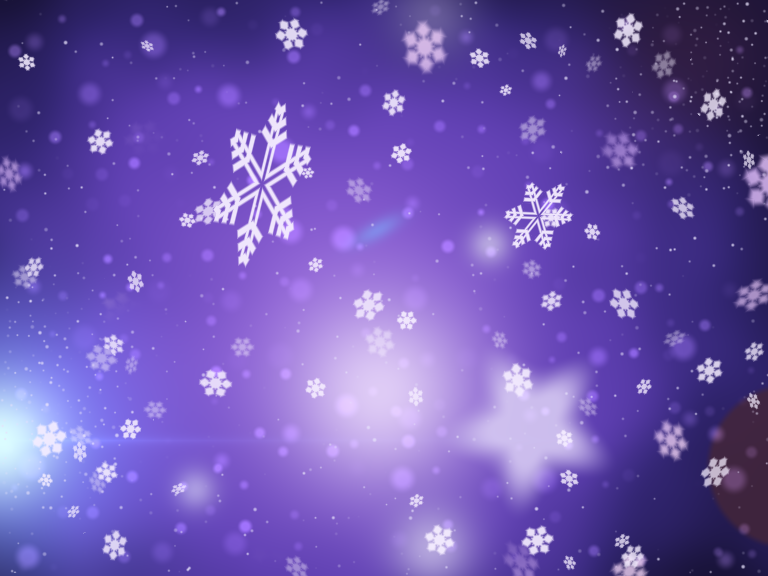
Reproduce this background procedurally as a WebGL 1 fragment shader.

```glsl
precision highp float;
// Winter night backdrop: drifting snowflakes and bokeh over a glowing violet haze.

uniform vec2 u_resolution;

vec3 hash3(vec2 p) {
  vec3 h = fract(p.xyx * vec3(0.1031, 0.1030, 0.0973));
  h += dot(h, h.yxz + 33.33);
  return fract((h.xxy + h.yzz) * h.zyx);
}

float corner(vec2 cell, vec2 offset, vec2 f) {
  return dot(hash3(cell + offset).xy * 2.0 - 1.0, f - offset);
}

float gradientNoise(vec2 p) {
  vec2 i = floor(p), f = p - i, w = f * f * (3.0 - 2.0 * f);
  return mix(mix(corner(i, vec2(0, 0), f), corner(i, vec2(1, 0), f), w.x),
             mix(corner(i, vec2(0, 1), f), corner(i, vec2(1, 1), f), w.x), w.y);
}

float fill(float d, float blur) {
  return 1.0 - smoothstep(-blur, blur, d);
}

float glow(vec2 p, vec2 center, float radius) {
  vec2 q = (p - center) / radius;
  return exp(-dot(q, q));
}

// Turns a point and foreshortens it, like a flake tilted in space.
vec2 tilt(vec2 q, float angle, float squash) {
  float c = cos(angle), s = sin(angle);
  return vec2(c * q.x + s * q.y, (c * q.y - s * q.x) / squash);
}

// Folds the plane into half of one of six arms, the arm lying along x.
vec2 foldSix(vec2 q) {
  float a = mod(atan(q.y, q.x + 1e-5) + 0.5236, 1.0472) - 0.5236;
  return length(q) * vec2(cos(a), abs(sin(a)));
}

// Small flake: hexagonal core and six plump diamond petals with tiny notches.
float petalFlake(vec2 q) {
  vec2 f = foldSix(q);
  vec2 tip = abs(f - vec2(0.68, 0.0));
  float petal = max(tip.x * 0.6 + tip.y * 0.8, tip.x) - 0.26;
  float arm = max(f.y - 0.14, f.x - 0.98);
  float notch = 0.05 - length(f - vec2(0.40, 0.14));
  return max(min(min(petal, arm), f.x - 0.38), notch);
}

// Large flake: double stems with slanted twigs.
float fernFlake(vec2 q) {
  vec2 f = foldSix(q);
  float u = f.x - 0.577 * f.y;
  float stem = max(abs(f.y - 0.06) - 0.032, f.x - 0.97);
  float twig = abs(mod(u - 0.4, 0.2) - 0.1) * 0.87 - 0.05;
  twig = max(max(twig, f.y - 0.4 * (1.15 - u)), max(0.4 - u, u - 1.0));
  return min(stem, twig);
}

// One jittered flake per occupied cell; radius and blur are in canvas heights.
float flakeLayer(vec2 p, float cells, float share, float radius, float blur, float seed) {
  vec2 g = p * cells, id = floor(g);
  vec3 h = hash3(id + seed), k = hash3(id + seed + 57.0);
  float size = radius * mix(0.65, 1.2, k.x);
  vec2 center = 0.5 + (h.xy - 0.5) * (1.0 - 2.4 * size * cells);
  vec2 q = tilt((g - id - center) / (cells * size), k.y * 6.28, mix(0.65, 1.0, k.z));
  return step(h.z, share) * mix(0.75, 1.0, k.z) * fill(petalFlake(q), blur / size);
}

float dotLayer(vec2 p, float cells, float share, float radius, float blur, float seed) {
  vec2 g = p * cells, id = floor(g);
  vec3 h = hash3(id + seed), k = hash3(id + seed + 31.0);
  float size = radius * mix(0.5, 1.2, k.x);
  vec2 center = 0.5 + (h.xy - 0.5) * (1.0 - 2.0 * (size + blur) * cells);
  return step(h.z, share) * k.y * fill(length(g - id - center) / cells - size, blur);
}

void main() {
  vec2 p = gl_FragCoord.xy / u_resolution.y;
  float soft = max(1.0 / u_resolution.y, 0.002);
  float haze = gradientNoise(p * 3.0) + 0.5 * gradientNoise(p * 7.0 + 20.0);
  float d = length((p - vec2(0.60, 0.42)) / vec2(0.83, 0.72)) + 0.25 * haze;

  // Violet haze darkening toward the corners
  vec3 col = mix(vec3(0.44, 0.29, 0.76), vec3(0.36, 0.24, 0.69), smoothstep(0.2, 0.6, d));
  col = mix(col, vec3(0.20, 0.15, 0.46), smoothstep(0.5, 0.88, d));
  col = mix(col, vec3(0.09, 0.07, 0.21), smoothstep(0.75, 1.12, d));
  col = mix(col, vec3(0.21, 0.12, 0.25), 0.7 * glow(p, vec2(1.2, 0.9), 0.17));
  col = mix(col, vec3(0.27, 0.15, 0.22), 0.8 * fill(length(p - vec2(1.37, 0.19)) - 0.14, 0.008));

  // Central glow and out-of-focus shapes
  col = mix(col, vec3(0.61, 0.42, 0.87), 0.65 * glow(p, vec2(0.57, 0.45), 0.29));
  col = mix(col, vec3(0.89, 0.82, 0.97), 0.95 * glow(p, vec2(0.66, 0.32), 0.165));
  vec2 s = p - vec2(0.92, 0.26);
  float star = length(s) * (1.0 - 0.2 * cos(5.0 * (atan(s.y, s.x + 1e-5) - 0.8)));
  col = mix(col, vec3(0.84, 0.79, 0.95), 0.9 * (1.0 - smoothstep(0.05, 0.135, star)));
  float blobs = 0.8 * glow(p, vec2(0.34, 0.15), 0.035) + glow(p, vec2(0.85, 0.575), 0.035)
              + glow(p, vec2(0.75, 0.05), 0.07) + 0.45 * glow(p, vec2(0.75, 0.97), 0.07);
  col = mix(col, vec3(0.78, 0.74, 0.90), 0.8 * min(blobs, 1.0));
  vec2 comet = tilt(p - vec2(0.655, 0.6), 0.5, 0.35);
  col = mix(col, vec3(0.50, 0.62, 0.96), 0.65 * glow(comet, vec2(0.0), 0.045));

  // Icy flare on the left edge
  vec2 flare = vec2(0.0, 0.235);
  float streak = exp(-abs(p.y - flare.y) * 130.0 - p.x * 4.0);
  col += vec3(0.20, 0.34, 0.42) * (glow(p, flare, 0.23) + 0.5 * streak);
  col = mix(col, vec3(0.86, 0.99, 1.0), glow(p, flare, 0.10));

  // Bokeh and fine snow dust, both only adding light
  float bokeh = dotLayer(p, 9.0, 0.6, 0.017, 0.010, 11.0) + dotLayer(p, 15.0, 0.5, 0.009, 0.005, 73.0);
  col += vec3(0.30, 0.23, 0.36) * min(bokeh, 1.0) * (1.0 - col.g);
  float dusty = 0.12 + glow(p, vec2(0.03, 0.3), 0.2) + glow(p, vec2(1.26, 0.87), 0.16);
  float dust = dotLayer(p, 32.0, dusty, 0.0025, soft, 5.0) + dotLayer(p, 47.0, dusty * 0.8, 0.0018, soft, 91.0);
  col = mix(col, vec3(0.90, 0.88, 0.98), 0.85 * min(dust, 1.0));

  // Flakes: soft rosy ones near the rim, crisp ones throughout
  float rim = smoothstep(0.5, 0.75, d);
  float near = flakeLayer(p + 0.07, 4.6, 0.5, 0.042, 0.007, 17.0);
  vec3 rosy = mix(vec3(0.62, 0.48, 0.90), vec3(0.97, 0.85, 0.97), clamp(haze + 0.6, 0.0, 1.0));
  col = mix(col, rosy, 0.9 * rim * near);
  float crisp = max(flakeLayer(p, 7.0, 0.38, 0.027, 0.003, 3.0), flakeLayer(p, 10.5, 0.24, 0.016, soft, 42.0));
  crisp = max(crisp, 0.55 * flakeLayer(p + 0.04, 8.0, 0.2, 0.022, 0.004, 64.0));
  float large = fill(fernFlake(tilt(p - vec2(0.455, 0.68), 1.33, 0.55) / 0.145), 0.003 / 0.145);
  large = max(large, fill(fernFlake(tilt(p - vec2(0.935, 0.625), 0.9, 0.8) / 0.068), soft / 0.068));
  col = mix(col, vec3(0.96, 0.93, 1.0), 0.95 * max(crisp, large));

  gl_FragColor = vec4(clamp(col, 0.0, 1.0), 1.0);
}
```
